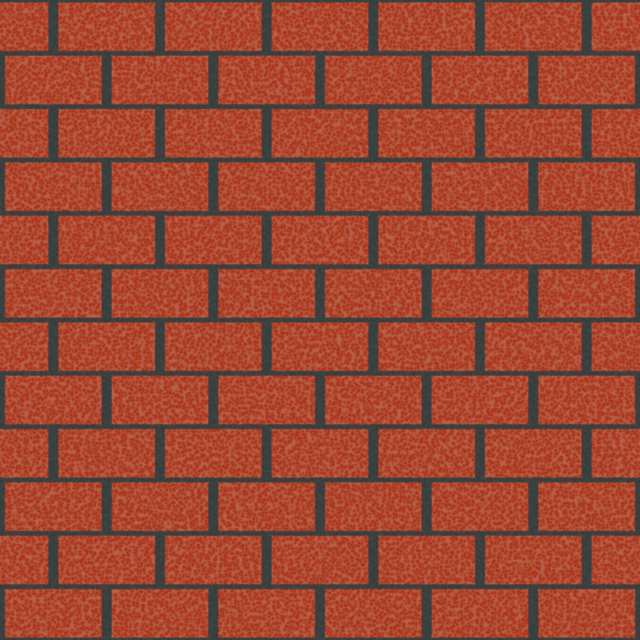
This texture is drawn by a Shadertoy shader. Its source:

```glsl
// Running-bond wall of grainy red bricks with dark grey mortar, tiling seamlessly.

vec2 hash2(vec2 p) {
    vec3 q = fract(p.xyx * vec3(0.1031, 0.1030, 0.0973));
    q += dot(q, q.yzx + 33.33);
    return fract((q.xx + q.yz) * q.zy);
}

// Distance to the nearest scattered point; wraps after `period` cells.
float cellular(vec2 uv, float period) {
    vec2 p = uv * period;
    vec2 cell = floor(p);
    float nearest = 2.0;
    for (int y = -1; y <= 1; y++) {
        for (int x = -1; x <= 1; x++) {
            vec2 neighbour = cell + vec2(x, y);
            vec2 point = neighbour + hash2(mod(neighbour, period));
            nearest = min(nearest, distance(p, point));
        }
    }
    return nearest;
}

void mainImage(out vec4 fragColor, in vec2 fragCoord) {
    vec2 uv = fragCoord / iResolution.xy;

    // Six bricks across and twelve courses, odd courses shifted by half a brick
    vec2 bricks = vec2(6.0, 12.0);
    vec2 p = uv * bricks;
    p.x += 0.5 * mod(floor(p.y), 2.0);
    p = fract(p);

    // Distance inside the brick face; upright joints are wider than the beds
    vec2 inset = min(p, 1.0 - p) / bricks - vec2(0.0078, 0.0037);
    float softness = max(0.0016, 0.7 / iResolution.y);
    float face = smoothstep(-softness, softness, min(inset.x, inset.y));

    // Fine speckle in two sizes
    float grain = 0.65 * cellular(uv, 170.0) + 0.35 * cellular(uv + 0.37, 110.0);
    float light = smoothstep(0.1, 0.8, grain);

    vec3 brick = mix(vec3(0.67, 0.20, 0.09), vec3(0.71, 0.38, 0.30), light);
    vec3 mortar = vec3(0.23, 0.25, 0.25) + 0.03 * (light - 0.5);
    fragColor = vec4(mix(mortar, brick, face), 1.0);
}
```
